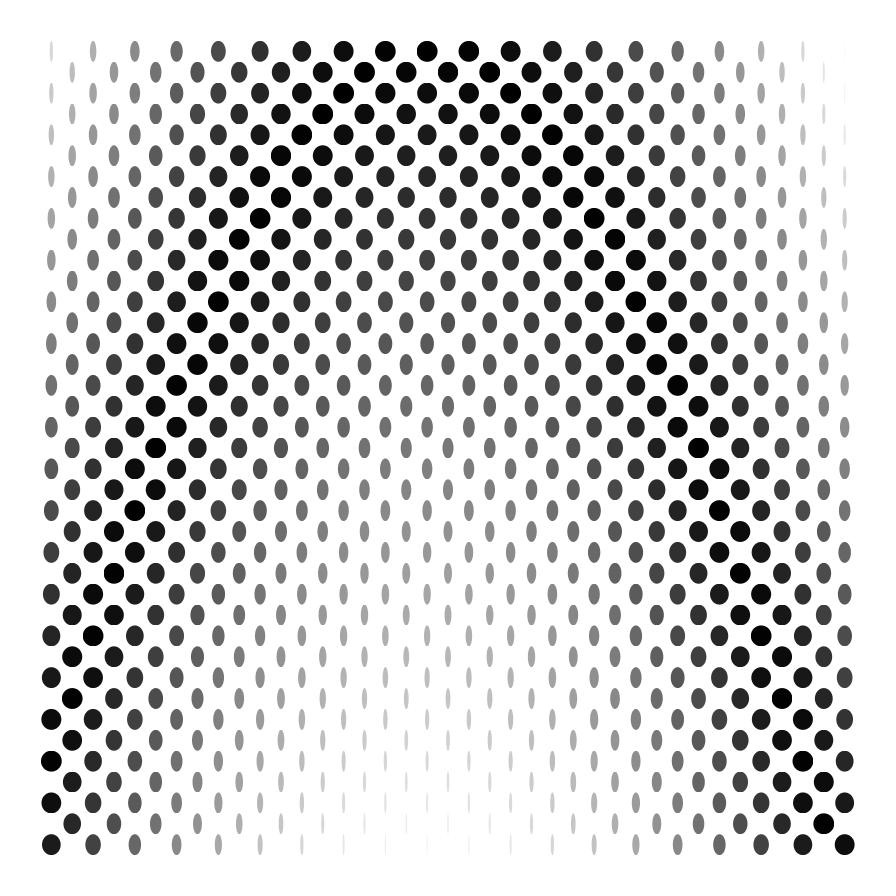
Give the GLSL for this pattern, as a WebGL 2 fragment shader.

```glsl
#version 300 es
precision highp float;

#define STEP 0.0233        // spacing of rows and columns
#define HALF_COUNT 19.0    // rows and columns on each side of the middle
#define PEAK_COLUMN 18.0   // column where the wave crests
#define WAVE_SPAN 40.0     // columns in half a wave, rows in a full fade
#define DOT_RADIUS 0.5     // in grid steps
#define MIN_TONE 0.03

uniform vec2 u_resolution;
out vec4 fragColor;

const float PI = 3.14159265;

// Tone is strongest where the falling row ramp meets the column wave.
float toneAt(vec2 cell) {
    float wave = cos(PI * (cell.x - PEAK_COLUMN) / WAVE_SPAN);
    float ramp = 1.0 - cell.y / WAVE_SPAN;
    return clamp(1.0 - abs(wave - ramp), MIN_TONE, 1.0);
}

// Approximate signed distance to an ellipse.
float ellipseDistance(vec2 p, vec2 radii) {
    float k = length(p / radii);
    float slope = length(p / (radii * radii));
    return k * (k - 1.0) / max(slope, 1e-4);
}

void main() {
    float side = min(u_resolution.x, u_resolution.y);
    vec2 centered = (gl_FragCoord.xy - 0.5 * u_resolution) / side;

    // Grid coordinates: columns run right, rows run down from the top.
    vec2 grid = vec2(centered.x, -centered.y) / STEP + HALF_COUNT;
    vec2 cell = round(grid);
    float pixel = 1.0 / (side * STEP);

    // Keep every second cell, inside the square block only.
    bool staggered = mod(cell.x + cell.y, 2.0) < 0.5;
    vec2 fromMiddle = abs(cell - HALF_COUNT);
    bool inBlock = max(fromMiddle.x, fromMiddle.y) < HALF_COUNT + 0.5;

    // Dots narrow and fade together as the tone drops.
    float tone = toneAt(cell);
    float d = ellipseDistance(grid - cell, DOT_RADIUS * vec2(tone, 1.0));
    float coverage = clamp(0.5 - d / pixel, 0.0, 1.0);
    coverage *= float(staggered && inBlock);

    fragColor = vec4(vec3(1.0 - tone * coverage), 1.0);
}
```
